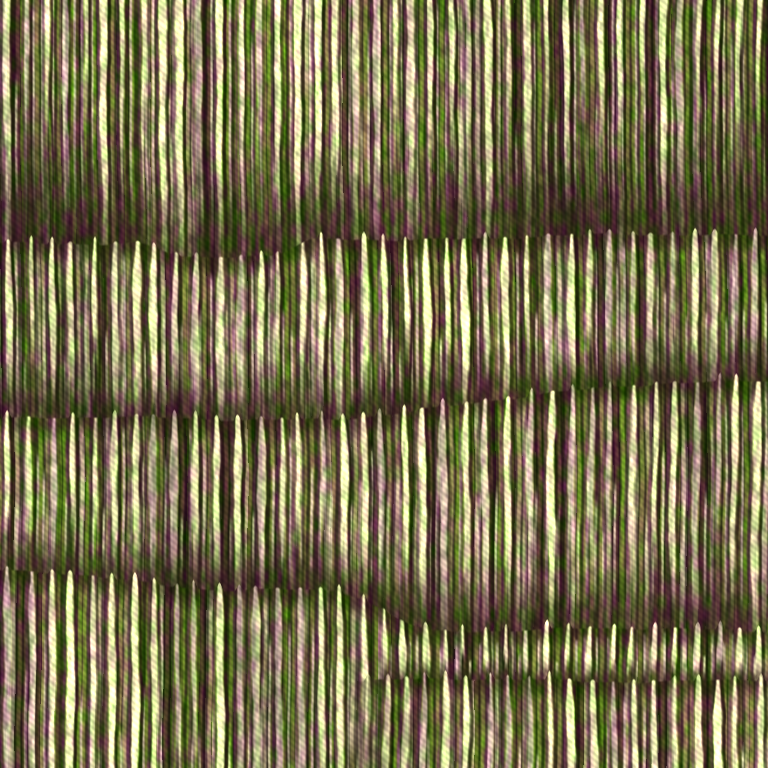
Give the GLSL for this texture, as a three.js fragment shader.

```glsl
// Draws overlapping tiers of narrow pleated cloth with pale ridges and shaded hems.
varying vec2 vUv;

const float TAU = 6.28319;
const vec3 OLIVE = vec3(0.39, 0.37, 0.20);
const vec3 MOSS = vec3(0.34, 0.42, 0.13);
const vec3 UMBER = vec3(0.25, 0.19, 0.13);
const vec3 CREAM = vec3(0.95, 0.95, 0.70);
const vec3 ROSE = vec3(0.82, 0.74, 0.67);
const vec3 MAUVE = vec3(0.40, 0.24, 0.32);
const vec3 SHADOW = vec3(0.12, 0.10, 0.04);

float hash(vec2 p) {
  return fract(sin(dot(p, vec2(127.1, 311.7))) * 43758.5);
}

// Smooth noise, 0 to 1
float grain(vec2 p) {
  vec2 c = floor(p);
  vec2 f = smoothstep(0.0, 1.0, p - c);
  return mix(mix(hash(c), hash(c + vec2(1.0, 0.0)), f.x),
             mix(hash(c + vec2(0.0, 1.0)), hash(c + 1.0), f.x), f.y);
}

// Layered sines, roughly -1 to 1
float ripple(float x, float seed) {
  return 0.5 * sin(x * 7.0 + seed) + 0.3 * sin(x * 17.0 + seed * 2.3)
       + 0.2 * sin(x * 41.0 + seed * 4.1);
}

// One-dimensional cellular noise: signed offset to the nearest ridge, and its cell
vec2 nearestRidge(float x, float jitter, float seed) {
  vec2 best = vec2(9.0, 0.0);
  for (int k = -1; k <= 1; k++) {
    float cell = floor(x) + float(k);
    float offset = x - cell - 0.5 - jitter * (hash(vec2(cell, seed)) - 0.5);
    if (abs(offset) < abs(best.x)) best = vec2(offset, cell);
  }
  return best;
}

float band(float x, float center, float halfWidth, float soft) {
  return 1.0 - smoothstep(halfWidth - soft, halfWidth + soft, abs(x - center));
}

// Height of the upper edge of each tier
float seamHeight(float tier, float x) {
  float wave = 0.004 * ripple(x * 2.0, tier * 3.0);
  if (tier < 0.5) return 1.16;
  if (tier < 1.5) return 0.683 + 0.012 * x + wave
    - 0.022 * smoothstep(0.17, 0.25, x) * (1.0 - smoothstep(0.35, 0.42, x));
  if (tier < 2.5) return 0.455 + 0.047 * smoothstep(0.42, 0.88, x) + wave;
  if (tier < 3.5) return 0.256 + wave - 0.026 * smoothstep(0.05, 0.32, x)
    - 0.05 * smoothstep(0.43, 0.57, x);
  return tier < 4.5 ? 0.114 + wave : -0.14;
}

// Thin streaks of dyed thread behind the ridges
vec3 threads(vec2 uv, float seed) {
  vec2 strand = nearestRidge(uv.x * 112.0 + 0.3 * ripple(uv.y, seed), 0.6, seed + 20.0);
  float dye = hash(vec2(strand.y, seed + 31.0));
  float fade = grain(vec2(strand.y * 3.7, uv.y * 22.0));
  vec3 color = mix(OLIVE, MOSS, smoothstep(0.45, 0.7, dye));
  color = mix(color, UMBER, smoothstep(0.7, 0.85, dye));
  color = mix(color, ROSE, 0.75 * fade * (1.0 - smoothstep(0.15, 0.4, dye)));
  return mix(color * 0.5, color * 1.15, band(strand.x, 0.0, 0.3, 0.2));
}

// Cloth of one tier; depth is the distance below its upper edge
vec3 pleats(vec2 uv, vec2 ridge, float depth, float span, float tier) {
  float t = clamp(depth / span, 0.0, 1.0);
  float pick = hash(vec2(ridge.y, tier + 5.0));
  float tint = hash(vec2(ridge.y, tier + 11.0));
  vec3 color = threads(uv, tier);

  // Slim folds that start partway down the gaps
  vec2 fold = nearestRidge(uv.x * 78.0 + 0.12 * ripple(uv.y, tier), 0.5, tier + 43.0);
  float start = 0.7 * hash(vec2(fold.y, tier + 47.0));
  float slim = smoothstep(start, start + 0.1, t) * (1.0 - smoothstep(0.8, 1.0, t));
  color = mix(color, mix(ROSE, CREAM, start), 0.7 * slim * band(fold.x, 0.0, 0.13, 0.11));

  // Coloured sides and the deep creases beside each ridge
  float taper = smoothstep(-0.006, 0.05, depth) * (1.0 - 0.6 * smoothstep(0.4, 1.0, t));
  float halfWidth = mix(0.10, 0.19, pick) * (0.5 + 0.5 * taper);
  halfWidth *= 1.0 + 0.25 * ripple(uv.y * 5.0, tint * TAU);
  color = mix(color, MAUVE * 0.8, 0.55 * band(ridge.x, -halfWidth - 0.12, 0.07, 0.06));
  color = mix(color, SHADOW, (0.3 + 0.6 * tint) * band(ridge.x, halfWidth + 0.12, 0.07, 0.06));

  // Shade beneath the seam and above the following one
  color = mix(color, SHADOW, 0.55 * (1.0 - smoothstep(0.004, 0.03, depth)));
  float hem = smoothstep(0.62, 1.0, t + 0.08 * ripple(uv.x * 3.0, tier));
  color = mix(color, UMBER * 0.7, 0.62 * hem);

  // Pale ridge that thins out toward the hem
  float reach = mix(0.75, 1.2, pick);
  float glow = (1.0 - smoothstep(reach * 0.55, reach, t)) * mix(0.72, 1.0, tint);
  vec3 pale = mix(ROSE, CREAM, smoothstep(0.15, 0.5, tint + 0.8 * ridge.x));
  return mix(color, pale, glow * band(ridge.x, 0.0, halfWidth, 0.07));
}

void main() {
  vec3 color = UMBER;
  float reveal = smoothstep(0.44, 0.52, vUv.x);
  // Lower tiers are laid over the hems of those above; the last one fades in sideways
  for (int i = 0; i < 5; i++) {
    float tier = float(i);
    float count = i == 0 ? 40.0 : 37.0;
    float sway = 0.14 * ripple(vUv.y * 0.9, tier * 2.0 + vUv.x * 3.0);
    vec2 ridge = nearestRidge(vUv.x * count + sway, 0.3, tier);
    float top = seamHeight(tier, vUv.x);
    float below = seamHeight(tier + 1.0, vUv.x);
    if (i == 3) below = mix(-0.12, below, reveal);
    float lift = 0.011 * band(ridge.x, 0.0, 0.12, 0.12) * hash(vec2(ridge.y, tier + 3.0));
    float depth = top + lift - vUv.y;
    vec3 cloth = pleats(vUv, ridge, depth, max(top - below, 0.04), tier);
    float cover = smoothstep(-0.002, 0.002, depth);
    color = mix(color, cloth, i == 4 ? cover * reveal : cover);
  }
  // Fine weave, flecks of mauve and green, and broad unevenness
  color *= 1.0 + 0.07 * sin(TAU * (vUv.x * 95.0 + vUv.y * 120.0));
  color *= 0.82 + 0.44 * grain(vUv * vec2(230.0, 90.0));
  color += vec3(0.08, -0.07, 0.09) * (grain(vUv * vec2(170.0, 60.0) + 9.0) - 0.5) * 1.6;
  color *= 1.06 + 0.12 * ripple(vUv.x + 0.6 * vUv.y, 1.7);
  gl_FragColor = vec4(clamp(color, 0.0, 1.0), 1.0);
}
```
